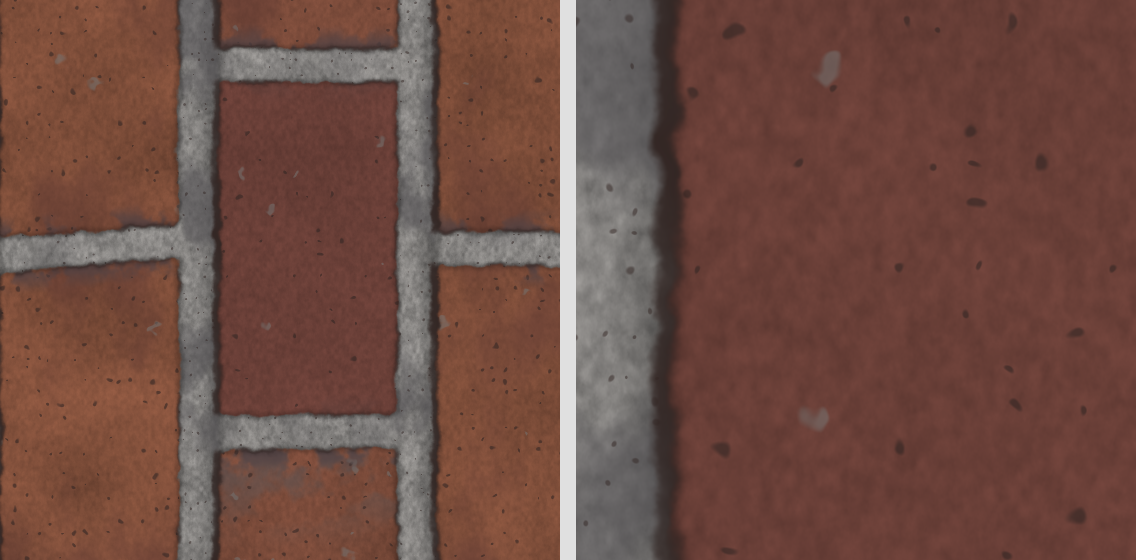
Left, the full canvas; right, a detail of the centre.
Reproduce this texture procedurally as a Shadertoy shader.

```glsl
// Weathered brick wall seen close up: tall bricks in columns, each column shifted
// half a brick, parted by sandy grey mortar. Bricks are rounded boxes on a warped
// grid; layered value noise adds tone, grain, pits, crusted edges and shadowed gaps.

#define PITCH vec2(0.391, 0.656)      // column width, brick plus joint height
#define ORIGIN vec2(-0.037, 0.556)    // centre of the first joints
#define JOINT vec2(0.071, 0.061)      // joint widths
#define TILT 0.085                    // slope of the bed joint in every third column
#define ROUGHNESS 0.007               // raggedness of brick edges
#define CLAY vec3(0.495, 0.305, 0.225)
#define DARK_CLAY vec3(0.41, 0.245, 0.215)
#define MORTAR vec3(0.54, 0.53, 0.52)
#define STAIN vec3(0.33, 0.32, 0.33)
#define SOOT vec3(0.20, 0.15, 0.14)

float hash(vec2 p) {
    vec3 q = fract(p.xyx * 0.1031);
    q += dot(q, q.yzx + 33.33);
    return fract((q.x + q.y) * q.z);
}

float noise(vec2 p) {
    vec2 i = floor(p), f = fract(p);
    f = f * f * (3.0 - 2.0 * f);
    return mix(mix(hash(i), hash(i + vec2(1, 0)), f.x),
               mix(hash(i + vec2(0, 1)), hash(i + vec2(1, 1)), f.x), f.y);
}

float fbm(vec2 p) {
    float sum = 0.0, amp = 0.5;
    for (int i = 0; i < 4; i++) {
        sum += amp * noise(p);
        p = mat2(1.6, 1.2, -1.2, 1.6) * p + 17.3;
        amp *= 0.5;
    }
    return sum / 0.9375;
}

float roundedBox(vec2 p, vec2 halfSize, float radius) {
    vec2 q = abs(p) - halfSize + radius;
    return length(max(q, 0.0)) + min(max(q.x, q.y), 0.0) - radius;
}

// Soft irregular spots, at most one in each cell of a grid
float specks(vec2 p, float cells, float chance) {
    p = p * cells + 0.35 * vec2(noise(p * 90.0), noise(p * 90.0 + 31.0));
    vec2 id = floor(p);
    vec2 centre = 0.3 + 0.4 * vec2(hash(id + 5.0), hash(id + 47.0));
    float radius = mix(0.1, 0.28, hash(id + 83.0));
    float spot = 1.0 - smoothstep(radius * 0.4, radius, length(fract(p) - centre));
    return spot * step(hash(id + 11.0), chance);
}

void mainImage(out vec4 fragColor, in vec2 fragCoord) {
    vec2 uv = fragCoord / iResolution.y;
    float soft = max(0.0025, 1.0 / iResolution.y);
    float tone = fbm(uv * 7.0), patches = fbm(uv * 22.0 + 40.0);
    float grain = fbm(uv * vec2(150.0, 110.0)) - 0.5;

    // Warped grid: column, staggered row and position from the brick centre
    vec2 wobble = vec2(fbm(uv * 9.0 + 3.0), fbm(uv * 9.0 + 71.0)) - 0.5;
    vec2 ragged = vec2(fbm(uv * 55.0 + 9.0), fbm(uv * 55.0 + 90.0)) - 0.5;
    vec2 p = uv + wobble * 0.012 + ragged * ROUGHNESS * 1.6 - ORIGIN;
    float col = floor(p.x / PITCH.x);
    float x = p.x - (col + 0.5) * PITCH.x;
    p.y -= x * TILT * step(mod(col, 3.0), 0.5);
    p.y += 0.5 * PITCH.y * mod(col, 2.0);
    float row = floor(p.y / PITCH.y);
    vec2 q = vec2(x, p.y - (row + 0.5) * PITCH.y);
    vec2 halfSize = 0.5 * (PITCH - JOINT);
    float d = roundedBox(q, halfSize, 0.012);

    // Clay: every other brick of the odd columns is fired darker
    float odd = mod(col, 2.0);
    float fired = odd * (1.0 - mod(row, 2.0));
    vec3 brick = mix(CLAY, DARK_CLAY, max(fired, 0.3 * odd));
    brick *= 1.0 + (tone - 0.5) * mix(0.34, 0.14, fired) + grain * 0.24;
    float smudge = smoothstep(0.48, 0.75, fbm(uv * vec2(8.0, 5.0) + 12.0));
    brick = mix(brick, DARK_CLAY * 0.92, smudge * 0.5 * (1.0 - fired));
    float topBurn = odd * (1.0 - fired) * smoothstep(0.1, 0.29, q.y);
    brick = mix(brick, STAIN, topBurn * 0.6 * smoothstep(0.4, 0.7, patches));

    // Pits, pale chips and crusted edges
    brick = mix(brick, SOOT, 0.6 * specks(uv, 48.0, 0.22 - 0.14 * fired));
    brick = mix(brick, MORTAR * 0.85, 0.55 * specks(uv + 3.7, 19.0, 0.1));
    float bedEdge = smoothstep(halfSize.y - 0.045, halfSize.y - 0.004, abs(q.y));
    float crust = bedEdge * smoothstep(0.46, 0.62, patches) * (1.0 - 0.8 * fired);
    brick = mix(brick, STAIN * vec3(0.95, 0.8, 0.8), 0.75 * crust);
    brick *= mix(0.82, 1.0, smoothstep(0.0, 0.012, -d));

    // Mortar: sandy grain, stains and a rounded face darker on its right flank
    vec3 mortar = MORTAR * (0.98 + grain * 0.42 + (patches - 0.5) * 0.25);
    float across = x - sign(x) * 0.5 * PITCH.x;
    float flank = smoothstep(-0.006, 0.033, across) * (1.0 - smoothstep(0.036, 0.05, across));
    mortar *= 1.0 - 0.25 * flank;
    float upright = 1.0 - smoothstep(0.03, 0.042, abs(across));
    float grime = smoothstep(0.5, 0.68, fbm(uv * vec2(11.0, 8.0) + 60.0));
    mortar = mix(mortar, STAIN, grime * mix(0.2, 0.6, upright));
    mortar = mix(mortar, SOOT, 0.5 * specks(uv + 8.1, 80.0, 0.16));
    mortar *= mix(0.72, 1.0, smoothstep(0.0, 0.011, d));

    // Join the two, then darken the open gap along each brick's left side
    vec3 color = mix(brick, mortar, smoothstep(-soft, soft, d));
    float gap = 1.0 - smoothstep(0.002, 0.011, abs(across - 0.5 * JOINT.x + 0.003));
    gap *= 1.0 - smoothstep(halfSize.y - 0.008, halfSize.y + 0.008, abs(q.y));
    color = mix(color, SOOT, gap * mix(0.5, 1.0, noise(uv * 14.0 + 25.0)));
    float seam = (1.0 - smoothstep(0.0, 0.006, abs(d))) * smoothstep(0.4, 0.65, patches);
    fragColor = vec4(mix(color, SOOT, 0.55 * seam), 1.0);
}
```
